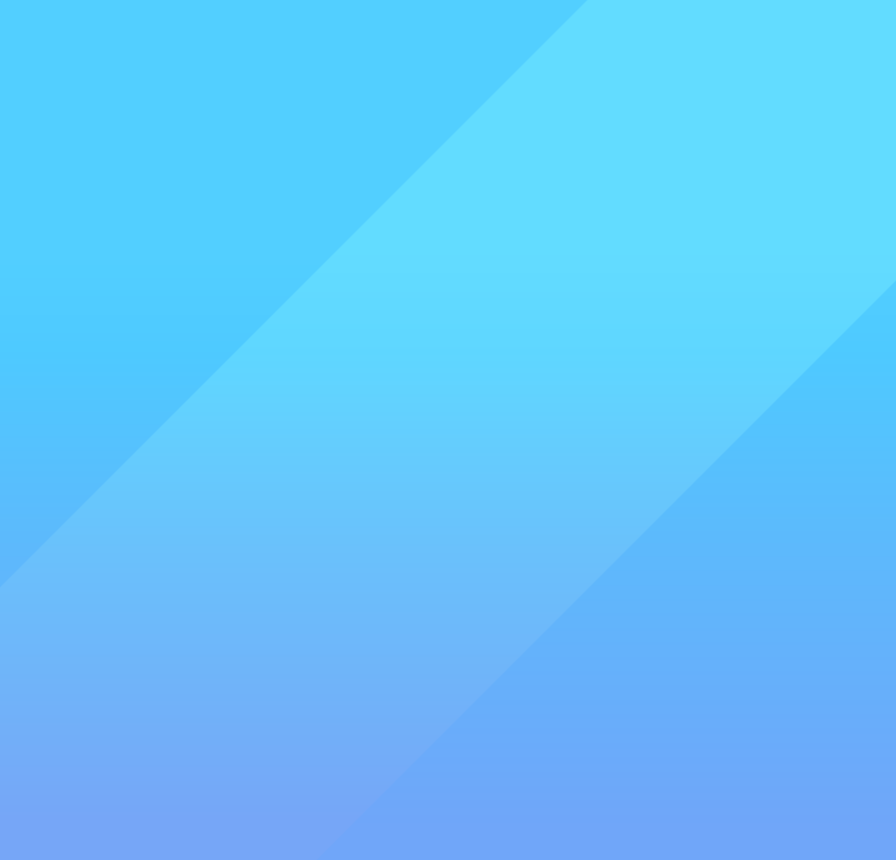
Reproduce this background procedurally as a WebGL 2 fragment shader.

```glsl
#version 300 es
precision highp float;
// Sky blue to periwinkle vertical gradient crossed by a pale diagonal band.
uniform vec2 u_resolution;
out vec4 outColor;

const vec3 SKY = vec3(0.322, 0.812, 1.0);
const vec3 AZURE = vec3(0.306, 0.790, 1.0);
const vec3 CORNFLOWER = vec3(0.365, 0.725, 0.988);
const vec3 PERIWINKLE = vec3(0.438, 0.650, 0.976);
const vec3 LIFT_TOP = vec3(0.064, 0.050, 0.0);
const vec3 LIFT_BOTTOM = vec3(0.026, 0.0, -0.008);

// Linear ramp from 0 at start to 1 at end.
float ramp(float start, float end, float x) {
    return clamp((x - start) / (end - start), 0.0, 1.0);
}

// Background colour at a depth of 0 (top) to 1 (bottom).
vec3 skyGradient(float depth) {
    vec3 color = mix(SKY, AZURE, ramp(0.29, 0.41, depth));
    color = mix(color, CORNFLOWER, ramp(0.41, 0.64, depth));
    return mix(color, PERIWINKLE, ramp(0.64, 0.96, depth));
}

// Signed distance to a 45 degree band lying between two diagonal sums.
float diagonalBand(vec2 p, float nearSum, float farSum) {
    float center = 0.5 * (nearSum + farSum);
    float halfWidth = 0.5 * (farSum - nearSum);
    return (abs(p.x + p.y - center) - halfWidth) * inversesqrt(2.0);
}

// Antialiased coverage of a signed distance.
float coverage(float dist, float pixel) {
    return 1.0 - smoothstep(-pixel, pixel, dist);
}

void main() {
    // Height units, with y measured downward from the top edge.
    vec2 p = gl_FragCoord.xy / u_resolution.y;
    p.y = 1.0 - p.y;
    float pixel = 1.0 / u_resolution.y;

    // The band brightens the sky and fades toward the bottom.
    vec3 lift = mix(LIFT_TOP, LIFT_BOTTOM, ramp(0.45, 0.95, p.y));
    float band = coverage(diagonalBand(p, 0.683, 1.368), pixel);

    outColor = vec4(skyGradient(p.y) + lift * band, 1.0);
}
```
